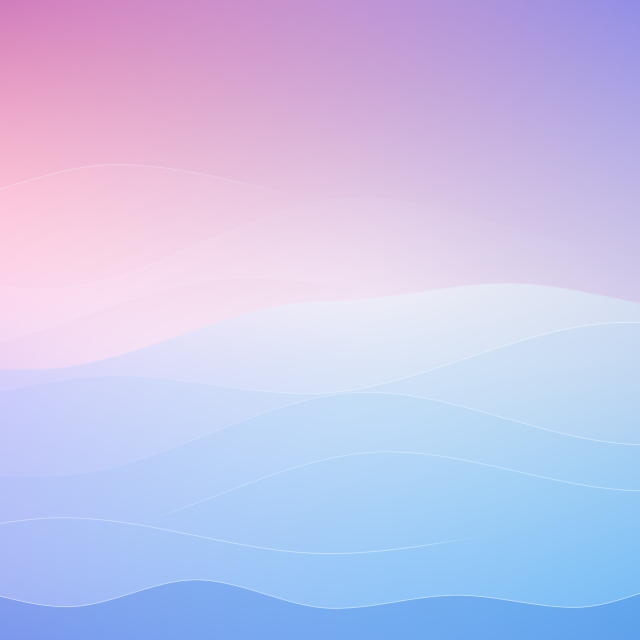
Reproduce this background procedurally as a WebGL 2 fragment shader.

```glsl
#version 300 es
precision highp float;
// Pastel dusk: a pink to violet sky above a pale blue sea of soft waves.
// Both areas are smooth colour meshes (three columns of four colour stops),
// then each wave adds a faint change of tone and a thin bright crest line.

uniform vec2 u_resolution;
out vec4 outColor;

// Colour stops of each mesh column, from top to bottom
const mat4x3 SKY_LEFT = mat4x3(.82, .49, .74,  .94, .68, .80,  .99, .82, .90,  .89, .82, .97);
const mat4x3 SKY_MID = mat4x3(.77, .58, .82,  .85, .70, .85,  .92, .84, .92,  .93, .90, .96);
const mat4x3 SKY_RIGHT = mat4x3(.57, .56, .90,  .70, .67, .90,  .80, .77, .91,  .83, .83, .93);
const mat4x3 SEA_LEFT = mat4x3(.95, .86, .97,  .80, .80, .98,  .70, .75, .97,  .60, .67, .955);
const mat4x3 SEA_MID = mat4x3(.94, .92, .965,  .80, .87, .97,  .66, .81, .97,  .57, .75, .97);
const mat4x3 SEA_RIGHT = mat4x3(.83, .87, .95,  .725, .835, .95,  .565, .78, .96,  .46, .715, .95);

const float SKY_BOTTOM = 0.4;          // height of the last sky stop
const float SEA_TOP = 0.557;           // height of the first sea stop
const vec3 CREST_COLOR = vec3(0.92, 0.97, 1.0);
const float CREST_WIDTH = 0.0009;
const float TONE_DEPTH = 0.06;         // reach of the tone change at a wave
const vec3 DEEPEN = vec3(-0.020, -0.006, 0.0);
const vec3 BLUSH = vec3(0.004, 0.009, 0.006);
const vec3 FRONT_TINT = vec3(0.81, 0.885, 0.97);
const vec2 GLOW_CENTER = vec2(0.58, 0.56);
const vec3 GLOW_COLOR = vec3(0.018, 0.02, 0.012);

// Cubic weights through four evenly spaced stops
vec4 stopWeights(float t) {
    float s = 3.0 * clamp(t, 0.0, 1.0);
    float a = s - 1.0, b = s - 2.0, c = s - 3.0;
    return vec4(-a * b * c / 6.0, s * b * c / 2.0, -s * a * c / 2.0, s * a * b / 6.0);
}

// Quadratic blend of three columns at the left, centre and right
vec3 colorMesh(mat4x3 left, mat4x3 middle, mat4x3 right, float x, float t) {
    vec4 w = stopWeights(t);
    return left * w * (2.0 * (x - 0.5) * (x - 1.0))
         + middle * w * (4.0 * x * (1.0 - x))
         + right * w * (2.0 * x * (x - 0.5));
}

// Curve easing between four turning points, level beyond its ends
float ridge(float x, vec4 turns, vec4 heights) {
    vec3 eased = smoothstep(turns.xyz, turns.yzw, vec3(x));
    return heights.x + dot(heights.yzw - heights.xyz, eased);
}

float below(float depth, float softness) {
    return smoothstep(-softness, softness, depth);
}

float crestLine(float depth, float pixel) {
    float width = max(CREST_WIDTH, 0.5 * pixel);
    return exp(-depth * depth / (width * width));
}

// look: crest strength at the left and right, then start and end of the wave
void addWave(inout vec3 color, vec2 p, float pixel, float height, vec4 look, vec3 tone) {
    float depth = height - p.y;
    float span = smoothstep(look.z, look.z + 0.12, p.x)
               * (1.0 - smoothstep(look.w - 0.15, look.w, p.x));
    float side = mix(-0.6, 1.0, below(depth, pixel));
    color += tone * span * side * exp(-abs(depth) / TONE_DEPTH);
    float strength = mix(look.x, look.y, smoothstep(0.1, 0.8, p.x));
    color = mix(color, CREST_COLOR, strength * span * crestLine(depth, pixel));
}

void main() {
    vec2 p = gl_FragCoord.xy / u_resolution;
    float pixel = 1.0 / u_resolution.y;

    // Sky with a soft light near the horizon
    vec3 sky = colorMesh(SKY_LEFT, SKY_MID, SKY_RIGHT, p.x, (1.0 - p.y) / (1.0 - SKY_BOTTOM));
    vec2 toGlow = p - GLOW_CENTER;
    vec3 glow = GLOW_COLOR * exp(-dot(toGlow, toGlow) / 0.025);
    sky += glow;

    // Faint veils in the sky
    float veil = ridge(p.x, vec4(-.156, .182, .625, 1.1), vec4(.674, .743, .674, .63));
    addWave(sky, p, pixel, veil, vec4(.3, .0, -1., .5), BLUSH);
    veil = ridge(p.x, vec4(-.08, .065, .56, 1.), vec4(.56, .548, .691, .609));
    addWave(sky, p, pixel, veil, vec4(.2, .0, -1., 1.), BLUSH * 0.7);
    veil = ridge(p.x, vec4(-.104, .378, .781, 1.1), vec4(.453, .565, .531, .5));
    addWave(sky, p, pixel, veil, vec4(.12, .0, -1., .6), -BLUSH);

    // Horizon wave between sky and sea
    vec3 sea = colorMesh(SEA_LEFT, SEA_MID, SEA_RIGHT, p.x, (SEA_TOP - p.y) / SEA_TOP);
    float horizon = ridge(p.x, vec4(.052, .508, .794, 1.12), vec4(.423, .529, .557, .512));
    vec3 color = mix(sky, sea + 0.5 * glow, below(horizon - p.y, 1.2 * pixel));
    color = mix(color, CREST_COLOR, 0.1 * crestLine(horizon - p.y, pixel));

    // Sea waves from far to near
    float wave = ridge(p.x, vec4(-.195, .182, .482, .977), vec4(.362, .413, .385, .496));
    addWave(color, p, pixel, wave, vec4(.08, .55, -1., 2.), DEEPEN);
    wave = ridge(p.x, vec4(-.39, .078, .573, 1.01), vec4(.251, .2565, .387, .305));
    addWave(color, p, pixel, wave, vec4(.08, .45, -1., 2.), DEEPEN);
    wave = ridge(p.x, vec4(.078, .605, 1.01, 1.3), vec4(.16, .294, .233, .25));
    addWave(color, p, pixel, wave, vec4(.25, .42, .2, 2.), DEEPEN * 0.5);
    wave = ridge(p.x, vec4(-.208, .098, .514, .99), vec4(.154, .191, .135, .19));
    addWave(color, p, pixel, wave, vec4(.42, .5, -1., .77), DEEPEN * 0.5);

    // Deep front wave, joined from two ridges at the middle trough
    float front = ridge(p.x, vec4(-.117, .104, .306, .523), vec4(.0885, .052, .094, .0495))
                + ridge(p.x, vec4(.523, .714, .898, 1.1), vec4(.0, .0205, .0015, .0445));
    color *= mix(vec3(1.0), FRONT_TINT, below(front - p.y, pixel));
    color = mix(color, CREST_COLOR, 0.52 * crestLine(front - p.y, pixel));

    outColor = vec4(clamp(color, 0.0, 1.0), 1.0);
}
```
